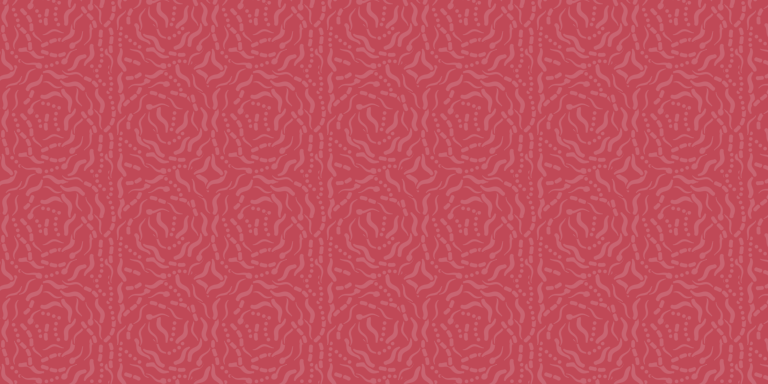
A Shadertoy shader for this pattern:

```glsl
// Tiled print of small wavy microbes: worms, threads, tadpoles, bead and rod chains.
// Each block of a grid holds a heavy and a light lane, turned along a swirling flow;
// every shape clears a thin gap around itself before it is painted.

const vec3 ROSE = vec3(0.751, 0.286, 0.341);
const vec3 BLUSH = vec3(0.786, 0.395, 0.447);
const float BLOCK = 0.0547;             // block side in canvas heights
const vec2 TILE = vec2(10.0, 5.0);      // blocks before the print repeats
const float SWIRL = 5.0;                // blocks between swirl centres
const float GAP = 0.070;                // clear margin between shapes

vec4 hash4(vec3 p) {
    vec4 h = fract(p.xyzx * vec4(0.1031, 0.1030, 0.0973, 0.1099) + 0.137);
    h += dot(h, h.wzxy + 33.33);
    return fract((h.xxyz + h.yzzw) * h.zywx);
}

vec2 rotate(vec2 p, float a) {
    float c = cos(a), s = sin(a);
    return vec2(c * p.x + s * p.y, c * p.y - s * p.x);
}

// Direction of the ring around the nearest swirl centre, leaning upright.
float flowAngle(vec2 p) {
    vec2 d = mod(p, SWIRL) - 0.5 * SWIRL - vec2(0.2, 0.1);
    return atan(d.x, -0.6 * d.y);
}

// Nearest point of a sine spine, with x limited to [lo, hi].
// Returns the distance and the position along the spine.
vec2 spine(vec2 p, float lo, float hi, float amp, float freq, float phase) {
    float t = clamp(p.x, lo, hi);
    float slope = amp * freq * cos(freq * t + phase);
    float across = p.y - amp * sin(freq * t + phase);
    if (hi > lo) across *= inversesqrt(1.0 + slope * slope);
    return vec2(length(vec2(p.x - t, across)), t);
}

float worm(vec2 p, float halfLen, float phase) {
    vec2 s = spine(p, -halfLen, halfLen, 0.085, 6.2, phase);
    float u = s.y / halfLen;
    return s.x - mix(0.104, 0.065, u * u) + 0.022 * u;
}

float thread(vec2 p, float halfLen, float phase) {
    vec2 s = spine(p, -halfLen, halfLen, 0.085, 6.2, phase);
    float u = s.y / halfLen;
    return s.x - mix(0.052, 0.016, u * u);
}

float tadpole(vec2 p, float halfLen, float phase) {
    vec2 s = spine(p, -halfLen, halfLen, 0.075, 6.2, phase);
    float u = 0.5 + 0.5 * s.y / halfLen;
    float tail = s.x - mix(0.075, 0.016, u);
    float x = -halfLen + 0.09;
    vec2 head = vec2(x, 0.075 * sin(6.2 * x + phase));
    return min(tail, length((p - head) * vec2(0.85, 1.0)) - 0.135);
}

// Row of equal links; a link of zero half length is a round bead.
float chain(vec2 p, float pitch, float count, float link, float radius, float phase) {
    float mid = 0.5 * (count - 1.0);
    float k = clamp(round(p.x / pitch + mid), 0.0, count - 1.0) - mid;
    float x = k * pitch;
    return spine(p, x - link, x + link, 0.12, 3.4, phase).x - radius;
}

float heavyMicrobe(vec2 p, vec4 rnd, float halfLen, float phase) {
    if (rnd.x < 0.68) return worm(p, halfLen + 0.04, phase);
    return chain(p, 0.41, 2.0 + floor(2.0 * rnd.z), 0.095, 0.090, phase);
}

float lightMicrobe(vec2 p, vec4 rnd, float halfLen, float phase) {
    if (rnd.x < 0.40) return thread(p, halfLen, phase);
    if (rnd.x < 0.67) return tadpole(p, halfLen, phase);
    return chain(p, 0.255, 4.0 + floor(2.0 * rnd.z), 0.0, 0.085, phase);
}

// Paints all shapes near p in a fixed order; returns the coverage.
float microbeLayer(vec2 p, float soft) {
    vec2 home = floor(p);
    float ink = 0.0;
    for (int y = -1; y <= 1; y++)
    for (int x = -1; x <= 1; x++) {
        vec2 block = home + vec2(x, y);
        vec2 id = mod(block, TILE);
        vec4 turn = hash4(vec3(id, 7.0));
        float angle = flowAngle(block + 0.5) + 0.9 * (turn.x - 0.5);
        vec2 local = rotate(p - block - 0.5, angle);
        float side = turn.y < 0.5 ? -0.25 : 0.25;
        for (int lane = 0; lane < 2; lane++) {
            vec4 rnd = hash4(vec3(id, 19.0 + 5.0 * float(lane)));
            float across = lane == 0 ? side : -side;
            vec2 q = local - vec2(0.18 * (rnd.w - 0.5), across);
            if (fract(rnd.w * 17.0) < 0.5) q = -q;
            float halfLen = mix(0.42, 0.55, rnd.z);
            float phase = 6.2832 * rnd.y;
            float d = lane == 0 ? heavyMicrobe(q, rnd, halfLen, phase)
                                : lightMicrobe(q, rnd, halfLen, phase);
            ink *= smoothstep(-soft, soft, d - GAP);
            ink = max(ink, 1.0 - smoothstep(-soft, soft, d));
        }
    }
    return ink;
}

void mainImage(out vec4 fragColor, in vec2 fragCoord) {
    vec2 p = fragCoord / (iResolution.y * BLOCK);
    float soft = 0.82 / (iResolution.y * BLOCK);
    fragColor = vec4(mix(ROSE, BLUSH, microbeLayer(p, soft)), 1.0);
}
```
